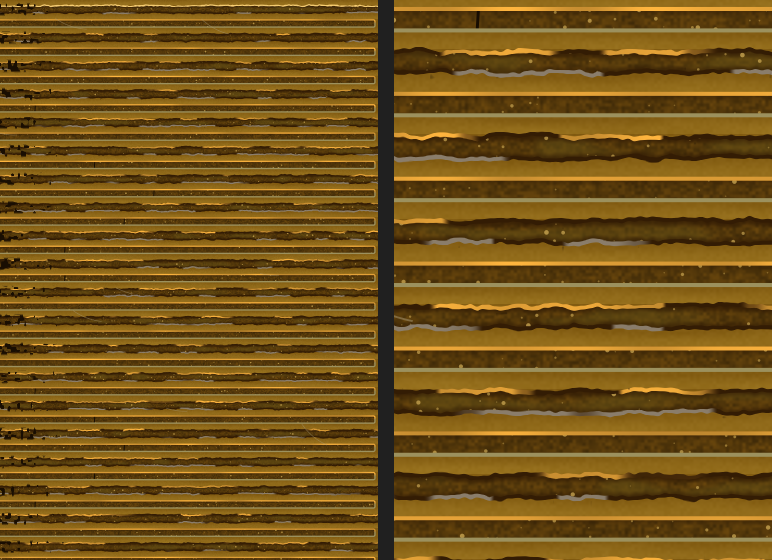
Left: the whole. Right: its middle third, enlarged.
A Shadertoy shader for this pattern:

```glsl
#define PITCH 0.02526      // bar spacing, in canvas heights
#define TOP_MARGIN 0.0091  // plain strip above the first bar
#define BAR_HEIGHT 0.60    // lengths from here on are in pitches
#define RIM 0.095
#define END_GAP 0.17
#define WEAR 0.17
#define SPECK_DENSITY 0.13
#define SCRATCHES 9

const vec3 GOLD_DEEP = vec3(0.51, 0.36, 0.07);
const vec3 GOLD_LIGHT = vec3(0.60, 0.45, 0.12);
const vec3 BROWN = vec3(0.33, 0.22, 0.04);
const vec3 SOOT = vec3(0.20, 0.11, 0.015);
const vec3 GLINT = vec3(0.86, 0.61, 0.21);
const vec3 PALE = vec3(0.61, 0.57, 0.37);

float hash(vec2 cell) {
    uvec2 k = uvec2(ivec2(cell)) * uvec2(1597334677u, 3812015801u);
    uint n = (k.x ^ k.y) * 1597334677u;
    n = (n ^ (n >> 15)) * 2246822519u;
    n ^= n >> 13;
    return float(n >> 8) / 16777216.0;
}

float noise(vec2 p) {
    vec2 i = floor(p), f = fract(p);
    f = f * f * (3.0 - 2.0 * f);
    return mix(mix(hash(i), hash(i + vec2(1, 0)), f.x),
               mix(hash(i + vec2(0, 1)), hash(i + vec2(1, 1)), f.x), f.y);
}

float coverage(float d, float px) {
    return clamp(0.5 - d / px, 0.0, 1.0);
}

// Bar running in from the left with a rounded right end.
float barDistance(vec2 p, float end) {
    float r = 0.16;
    vec2 q = vec2(p.x - end, abs(p.y - 0.5 * BAR_HEIGHT) - 0.5 * BAR_HEIGHT) + r;
    return length(max(q, 0.0)) + min(max(q.x, q.y), 0.0) - r;
}

// Scattered bright dust, one possible grain per cell.
float specks(vec2 p, float px) {
    vec2 g = p * 5.0, cell = floor(g);
    float present = step(hash(cell + 911.0), SPECK_DENSITY);
    vec2 centre = 0.3 + 0.4 * vec2(hash(cell + 37.0), hash(cell + 71.0));
    float size = hash(cell + 503.0);
    float d = length(fract(g) - centre) - mix(0.08, 0.28, size * size);
    return present * coverage(d, px * 5.0) * mix(0.4, 1.0, size);
}

// Faint, slightly bent hairlines.
float scratches(vec2 p, vec2 extent, float px) {
    float mark = 0.0;
    for (int i = 0; i < SCRATCHES; i++) {
        float id = float(i);
        vec2 centre = extent * vec2(pow(hash(vec2(id, 201)), 1.6), hash(vec2(id, 202)));
        float angle = mix(-0.1, 0.75, hash(vec2(id, 203)));
        float reach = mix(0.4, 1.3, hash(vec2(id, 204)));
        vec2 q = p - centre;
        q = vec2(cos(angle) * q.x + sin(angle) * q.y, cos(angle) * q.y - sin(angle) * q.x);
        float d = max(abs(q.y + 0.12 * q.x * q.x) - 0.022, abs(q.x) - reach);
        mark = max(mark, coverage(d, px));
    }
    return mark;
}

void mainImage(out vec4 fragColor, in vec2 fragCoord) {
    vec2 uv = fragCoord / iResolution.y;
    vec2 p = vec2(uv.x, 1.0 - uv.y - TOP_MARGIN) / PITCH;
    vec2 extent = vec2(iResolution.x / iResolution.y, 1.0) / PITCH;
    float px = 1.0 / (iResolution.y * PITCH);

    float row = floor(p.y + 0.2);
    float v = p.y - row;
    float worn = 1.0 - mod(row, 2.0);
    float grain = noise(p * 13.0) - 0.5;

    // Brushed gold ground
    float sheen = smoothstep(0.55, 0.95, fract(p.y)) * 0.75;
    sheen += 0.4 * (noise(p * vec2(0.5, 3.0)) - 0.5);
    vec3 col = mix(GOLD_DEEP, GOLD_LIGHT, clamp(sheen, 0.0, 1.0)) + 0.025 * grain;

    // Clean bars stop short; worn ones run off the edge with ragged sides
    float end = extent.x + mix(-END_GAP, 1.0, worn);
    float ragged = 0.65 * noise(p * vec2(2.2, 1.5) + 40.0) + 0.35 * noise(p * 7.0) - 0.5;
    float d = barDistance(vec2(p.x, v), end) + worn * WEAR * ragged;
    float bar = coverage(d, px);
    float body = coverage(d + RIM, px);

    // Bar face: mottled brown, darker below the upper rim
    float mottle = noise(p * vec2(5.0, 8.0)) - 0.5;
    vec3 face = BROWN * (1.0 + 0.35 * grain + 0.22 * mottle);
    face = mix(face, SOOT, 0.45 * smoothstep(0.26, 0.08, v));
    float smudge = smoothstep(0.45, 0.8, noise(vec2(p.x * 0.7, row * 9.0 + v * 2.0)));
    face = mix(face, vec3(0.39, 0.31, 0.08), worn * smudge * 0.55);
    float edgeSoot = smoothstep(-0.24, -0.08, d) * (0.5 + 0.5 * noise(p * 3.0));
    face = mix(face, SOOT, worn * edgeSoot * 0.85);
    face = mix(face, vec3(0.79, 0.65, 0.32), specks(p, px) * 0.8);

    // Hairline cracks across some clean bars
    float crackX = floor(hash(vec2(row, 61)) * 6.0) * 2.1 + 2.5;
    float crack = coverage(abs(p.x - crackX + 0.06 * v) - 0.035, px);
    crack *= step(hash(vec2(row, 62)), 0.45) * (1.0 - worn);
    face = mix(face, SOOT * 0.45, crack);

    // Rim: warm glint above, pale edge below, broken on worn bars
    float lower = smoothstep(0.12, 0.34, v);
    float patches = noise(vec2(p.x * 0.75, row * 5.0 + 3.0 * lower));
    float intact = mix(1.0, smoothstep(0.52, 0.64, patches - 0.06 * lower), worn);
    intact = max(intact, step(abs(row), 0.1) * (1.0 - lower));
    vec3 glint = GLINT * (0.86 + 0.32 * noise(vec2(p.x * 0.6, row * 3.0)));
    glint = mix(glint, vec3(0.98, 0.84, 0.50), step(abs(row), 0.1) * 0.8);
    vec3 lowerRim = mix(PALE, vec3(0.54, 0.49, 0.42), worn);
    vec3 rim = mix(SOOT, mix(glint, lowerRim, lower), intact);
    col = mix(col, mix(rim, face, body), bar);

    // Black residue gathered at the left of worn bars
    float band = smoothstep(0.52, 0.30, abs(v - 0.3));
    float residue = noise(p * 4.5 + 17.0) - 0.58 - 0.37 * smoothstep(0.0, 5.5, p.x);
    col = mix(col, SOOT * 0.5, worn * band * smoothstep(0.0, 0.12, residue));

    col = mix(col, vec3(0.66, 0.60, 0.46), 0.5 * scratches(p, extent, px));
    fragColor = vec4(clamp(col, 0.0, 1.0), 1.0);
}
```
